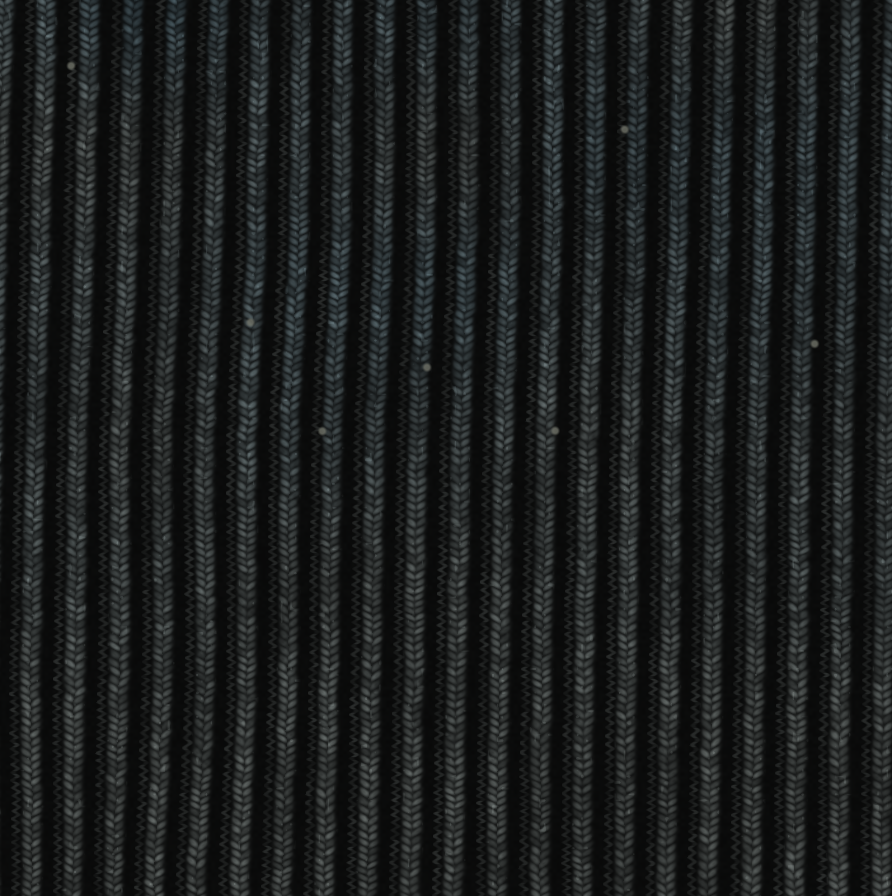
Give the GLSL for this texture, as a WebGL 1 fragment shader.

```glsl
precision highp float;
// Black ribbed knit: 21 slightly leaning ribs of small stitches with dim purl gutters.

uniform vec2 u_resolution;

float hash(vec2 p) {
  vec3 q = fract(vec3(p.xyx) * 0.1031);
  q += dot(q, q.yzx + 33.33);
  return fract((q.x + q.y) * q.z);
}

float noise(vec2 p) {
  vec2 i = floor(p), f = fract(p);
  f = f * f * (3.0 - 2.0 * f);
  return mix(mix(hash(i), hash(i + vec2(1.0, 0.0)), f.x),
             mix(hash(i + vec2(0.0, 1.0)), hash(i + 1.0), f.x), f.y);
}

// Two columns of slanted loops that mirror each other about the rib centre
float ribStitches(float t, float row, float id) {
  float column = id * 2.0 + step(0.0, t) + 7.0;
  float across = (abs(t) - 0.12) / 0.15;
  float v = row + hash(vec2(column, 3.0)) - 0.4 * across;
  float loop = 1.0 - smoothstep(0.25, 1.15, length(vec2(across, 2.0 * fract(v) - 1.0)));
  return loop * (0.55 + 0.9 * hash(vec2(column, floor(v) + 20.0)));
}

// A winding yarn that fills the left half of each gutter
float gutterYarn(float t, float row, float id) {
  float v = row + hash(vec2(id, 11.0));
  float bend = 0.055 * sin(6.2832 * v);
  float yarn = 1.0 - smoothstep(0.015, 0.10, abs(t + 0.38 - bend));
  return yarn * (0.5 + 0.8 * hash(vec2(id + 51.0, floor(v * 2.0) + 9.0)));
}

// Sparse pale specks of lint
float lint(vec2 uv) {
  vec2 cell = floor(uv * 9.0);
  vec2 spot = 0.2 + 0.6 * vec2(hash(cell + 4.0), hash(cell + 27.0));
  float d = length(fract(uv * 9.0) - spot);
  return step(0.94, hash(cell + 61.0)) * (1.0 - smoothstep(0.02, 0.055, d));
}

void main() {
  vec2 uv = gl_FragCoord.xy / u_resolution;

  // Rib coordinate: leans right towards the top and wavers a little
  float r = 21.0 * uv.x - 0.185 - 0.41 * uv.y;
  r += 0.16 * (noise(vec2(uv.x * 5.0, uv.y * 4.0)) - 0.5);
  float id = floor(r);
  float row = uv.y * 112.0 + 1.2 * noise(vec2(id + 5.0, uv.y * 14.0));
  float t = fract(r) - 0.5;
  t += 0.05 * (noise(vec2(id * 3.0 + 8.0, row * 0.8)) - 0.5);

  // Raised rib, with a deep shadow along its right side
  float rib = smoothstep(-0.31, -0.19, t) * (1.0 - smoothstep(0.17, 0.32, t));
  float crown = 1.0 - 0.5 * smoothstep(0.0, 0.3, abs(t + 0.01));
  float fuzz = noise(uv * vec2(230.0, 250.0));
  float wear = 0.8 + 0.4 * noise(vec2(r * 0.9 + 3.0, uv.y * 9.0));

  float light = 0.034 + 0.012 * fuzz;
  light += rib * wear * crown * (0.055 + 0.05 * fuzz + 0.17 * ribStitches(t, row, id));
  light += (1.0 - rib) * wear * 0.085 * gutterYarn(t, row, id);

  // Stray fibres catching the light
  float glint = smoothstep(0.86, 0.97, noise(vec2(uv.x * 190.0, uv.y * 150.0) + 40.0));
  light += rib * 0.09 * glint;

  // Neutral black below, faintly blue on the upper ribs
  float cool = rib * smoothstep(0.1, 0.9, uv.y) * noise(uv * 6.0 + 15.0);
  vec3 tint = mix(vec3(0.96, 1.02, 1.0), vec3(0.82, 1.03, 1.12), cool);
  vec3 color = mix(light * tint, vec3(0.44, 0.45, 0.41), 0.8 * lint(uv));
  gl_FragColor = vec4(color, 1.0);
}
```
